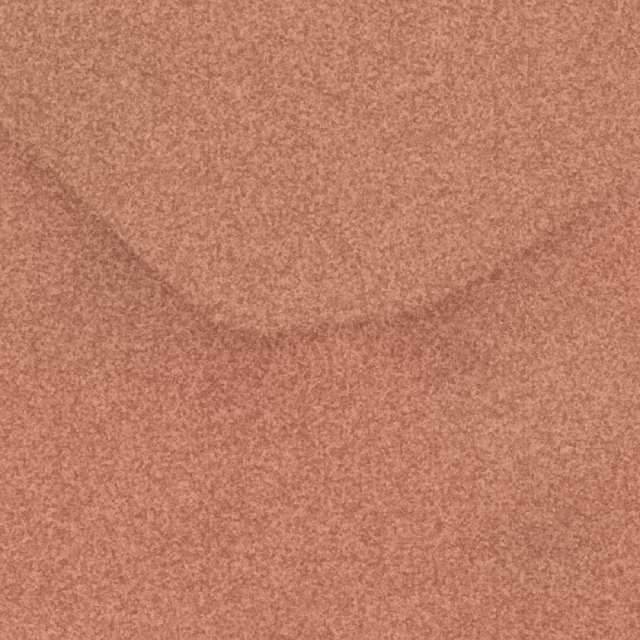
Reproduce this texture procedurally as a WebGL 1 fragment shader.

```glsl
precision highp float;
// Grainy terracotta surface with a soft curved crease sagging across the middle.

uniform vec2 u_resolution;

// Palette
const vec3 UPPER_TONE = vec3(0.740, 0.508, 0.411);
const vec3 LOWER_TONE = vec3(0.741, 0.498, 0.408);
const vec3 SHADE_TINT = vec3(0.100, 0.092, 0.074);
const vec3 GRAIN_TINT = vec3(1.00, 1.02, 1.00);

// Crease
const float CREASE_BLEND = 0.08;   // rounding where its three runs meet
const float EDGE_SOFTNESS = 0.011;
const float LINE_FALLOFF = 0.022;  // narrow dark line under the edge
const float FOLD_FALLOFF = 0.075;  // wide shadow under the edge

// Grain
const float COARSE_CELLS = 200.0;  // cells across the canvas
const float FINE_CELLS = 350.0;
const float COARSE_GAIN = 0.140;
const float FINE_GAIN = 0.125;
const float CELL_SHARPNESS = 7.0;
const float MOTTLE_GAIN = 0.004;

vec3 hash3(vec2 cell) {
  vec3 p = fract(cell.xyx * vec3(0.1031, 0.1030, 0.0973));
  p += dot(p, p.yxz + 33.33);
  return fract((p.xxy + p.yzz) * p.zyx);
}

// Cellular noise: jittered points of random tone, blended by distance.
float cellGrain(vec2 p) {
  vec2 base = floor(p);
  vec2 local = fract(p);
  float tone = 0.0;
  float total = 0.0;
  for (int y = -1; y <= 1; y++) {
    for (int x = -1; x <= 1; x++) {
      vec2 offset = vec2(float(x), float(y));
      vec3 rnd = hash3(base + offset + 17.0);
      vec2 toPoint = offset + rnd.xy - local;
      float weight = exp(-CELL_SHARPNESS * dot(toPoint, toPoint));
      tone += weight * (rnd.z - 0.5);
      total += weight;
    }
  }
  return tone / total;
}

float smoothMax(float a, float b, float k) {
  float h = max(k - abs(a - b), 0.0) / k;
  return max(a, b) + h * h * k * 0.25;
}

// Height of the crease: steep left run, shallow middle, rising right run.
float creaseHeight(float x) {
  float left = 0.807 - 0.95 * x;
  float middle = 0.479 + 0.15 * (x - 0.42);
  float right = 0.533 + 0.66 * (x - 0.70);
  float height = smoothMax(left, middle, CREASE_BLEND);
  return smoothMax(height, right, CREASE_BLEND * 0.5);
}

// Soft elliptical spot.
float spot(vec2 p, vec2 center, vec2 radius) {
  vec2 q = (p - center) / radius;
  return exp(-dot(q, q));
}

// Slow uneven tone from layered sines.
float mottle(vec2 p) {
  float sum = 0.0;
  float gain = 1.0;
  for (int i = 0; i < 4; i++) {
    sum += gain * sin(p.x + 1.7 * sin(p.y * 0.8)) * sin(p.y + 1.3 * sin(p.x * 0.7));
    p = mat2(1.4, 1.1, -1.1, 1.4) * p + 2.3;
    gain *= 0.75;
  }
  return sum;
}

void main() {
  vec2 uv = gl_FragCoord.xy / u_resolution;

  // Depth below the crease
  float depth = creaseHeight(uv.x) - uv.y;
  float below = smoothstep(-EDGE_SOFTNESS, EDGE_SOFTNESS, depth);
  float under = max(depth, 0.0);

  vec3 color = mix(UPPER_TONE, LOWER_TONE, below);

  // Crease shadow, fading towards both sides
  float reach = 1.0 - 0.50 * smoothstep(0.72, 1.0, uv.x)
                    - 0.20 * smoothstep(0.20, 0.0, uv.x);
  float shade = 0.56 * exp(-under / LINE_FALLOFF) + 0.32 * exp(-under / FOLD_FALLOFF);
  color -= SHADE_TINT * shade * below * reach;

  // Broad stains and warm patches
  color -= vec3(0.036, 0.018, 0.015) * below * spot(uv, vec2(0.19, 0.58), vec2(0.13, 0.10));
  color -= vec3(0.020, 0.026, 0.020) * below * spot(uv, vec2(0.36, 0.40), vec2(0.11, 0.08));
  color -= vec3(0.026, 0.026, 0.020) * below * spot(uv, vec2(0.69, 0.46), vec2(0.10, 0.07));
  color += vec3(0.026, 0.014, 0.002) * below * spot(uv, vec2(0.54, 0.43), vec2(0.08, 0.05));
  color += vec3(0.008, 0.016, 0.013) * spot(uv, vec2(0.86, 0.40), vec2(0.13, 0.10));
  color -= vec3(0.020, 0.018, 0.016) * spot(uv, vec2(0.85, 0.15), vec2(0.11, 0.08));
  color -= vec3(0.022, 0.006, 0.007) * spot(uv, vec2(0.08, 0.86), vec2(0.22, 0.18));
  color -= vec3(0.004, 0.014, 0.010) * spot(uv, vec2(1.00, 0.98), vec2(0.18, 0.15));
  color += MOTTLE_GAIN * mottle(uv * 9.0);

  // Granular surface
  float grain = COARSE_GAIN * cellGrain(uv * COARSE_CELLS)
              + FINE_GAIN * cellGrain(uv * FINE_CELLS + 41.0);
  color += GRAIN_TINT * grain;

  gl_FragColor = vec4(clamp(color, 0.0, 1.0), 1.0);
}
```
